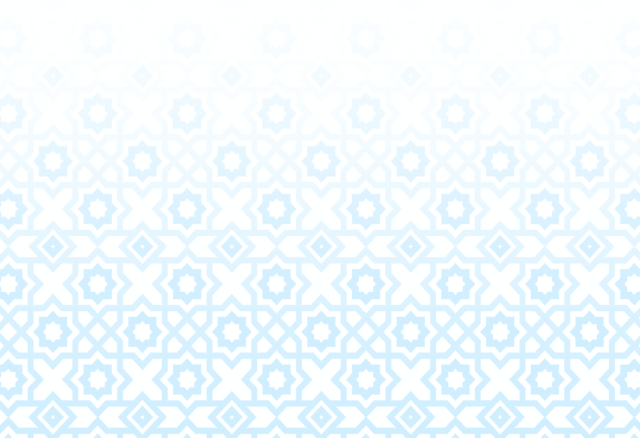
Write a Shadertoy shader that draws this pattern.

```glsl
// Distance from the centre to an eight-pointed star made of two squares
float starRadius(vec2 p) {
    p = abs(p);
    return min(max(p.x, p.y), (p.x + p.y) * 0.7071);
}

float diamondRadius(vec2 p) {
    return (abs(p.x) + abs(p.y)) * 0.7071;
}

float band(float radius, float middle, float halfWidth) {
    return abs(radius - middle) - halfWidth;
}

// Mirrors the plane into one quarter of the repeating tile
vec2 foldTile(vec2 p, vec2 halfTile) {
    return abs(mod(p + halfTile, 2.0 * halfTile) - halfTile);
}

// Interlaced straps around the stars and the diamond
float straps(vec2 p, vec2 starA, vec2 starB) {
    float halfWidth = 0.066;
    float d = band(starRadius(p - starA), 0.5, halfWidth);
    d = min(d, band(starRadius(p - starB), 0.5, halfWidth));
    d = min(d, band(diamondRadius(p), 0.323, halfWidth));
    d = min(d, band(diamondRadius(p - vec2(1.0, starB.y)), 0.207, halfWidth));

    // Bar joining the diamond to the star frame
    vec2 bar = abs(p - vec2(0.325, starA.y - 0.5)) - vec2(0.175, halfWidth);
    return min(d, max(bar.x, bar.y));
}

// Hollow stars and the diamond with a pierced centre
float medallions(vec2 p, vec2 starA, vec2 starB) {
    float r = min(starRadius(p - starA), starRadius(p - starB));
    float diamond = band(diamondRadius(p), 0.102, 0.071);
    return min(band(r, 0.237, 0.078), diamond);
}

float coverage(float d, float pixel) {
    return 1.0 - smoothstep(-pixel, pixel, d);
}

void mainImage(out vec4 fragColor, in vec2 fragCoord) {
    vec2 uv = fragCoord / iResolution.y;
    float pixel = 8.5 / iResolution.y;

    vec2 halfTile = vec2(1.0, 1.787);
    vec2 p = foldTile(uv * vec2(9.795, 9.178) - vec2(1.185, 0.437), halfTile);
    vec2 starB = vec2(0.0, halfTile.y);
    vec2 starA = vec2(1.0, halfTile.y - 1.0);

    // Straps fade steadily upwards, medallions hold their tint longer
    float strapInk = coverage(straps(p, starA, starB), pixel)
                   * (1.0 - smoothstep(0.0, 1.0, uv.y));
    float medallionInk = coverage(medallions(p, starA, starB), pixel)
                       * (1.0 - smoothstep(0.25, 1.1, uv.y));

    vec3 color = mix(vec3(0.995, 1.0, 1.0), vec3(0.82, 0.935, 1.0),
                     max(strapInk, medallionInk));
    fragColor = vec4(color, 1.0);
}
```
